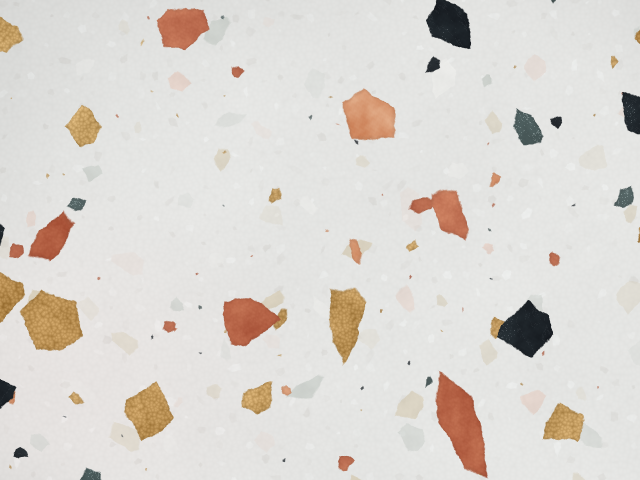
This texture is drawn by a WebGL 2 fragment shader. Its source:

```glsl
#version 300 es
precision highp float;
// Terrazzo: ochre, terracotta and slate chips scattered in a pale cement matrix.
uniform vec2 u_resolution;
out vec4 fragColor;

vec3 hash3(vec2 c, float seed) {
  vec3 q = fract(c.xyx * vec3(0.1031, 0.1030, 0.0973) + seed * 0.137);
  q += dot(q, q.yxz + 33.33);
  return fract((q.xxy + q.yzz) * q.zyx);
}

vec2 rotate(vec2 p, float a) {
  return vec2(cos(a) * p.x - sin(a) * p.y, sin(a) * p.x + cos(a) * p.y);
}

// Layered sines, roughly -1 to 1
float waves(vec2 p) {
  float sum = 0.0, amp = 0.5;
  for (int i = 0; i < 5; i++) {
    sum += amp * sin(p.x + 1.7 * sin(p.y));
    p = rotate(p, 1.1) * 2.1 + 1.3;
    amp *= 0.6;
  }
  return sum;
}

// Cellular noise: distance to the nearest grain
float grains(vec2 p) {
  float nearest = 1.0;
  for (int i = 0; i < 9; i++) {
    vec2 id = floor(p) + vec2(i % 3, i / 3) - 1.0;
    nearest = min(nearest, distance(p, id + hash3(id, 5.0).xy));
  }
  return nearest;
}

// Nearest broken polygon: signed distance, kind, tone, strength.
// The radius range is given in cells.
vec4 chips(vec2 p, float cell, float share, vec2 radius, float seed) {
  vec2 g = p / cell + seed * 7.3;
  g += 0.022 * vec2(waves(g * 9.0), waves(g.yx * 9.0 + 4.0));
  vec4 best = vec4(1.0, 0.0, 0.0, 0.0);
  for (int i = 0; i < 9; i++) {
    vec2 id = floor(g) + vec2(i % 3, i / 3) - 1.0;
    vec3 place = hash3(id, seed);
    vec3 form = hash3(id, seed + 3.0);
    // Evenly spread sequences keep the shares steady
    float presence = fract(dot(id, vec2(0.618, 0.414)) + 0.5 * place.z + seed * 0.71);
    if (presence > share) continue;
    float kind = fract(dot(id, vec2(0.7549, 0.5698)) + seed * 0.37);

    vec2 q = rotate(g - id - mix(vec2(0.28), vec2(0.72), place.xy), form.x * 6.283);
    float stretch = 1.0 + 0.55 * form.y * form.y;
    q *= vec2(1.0 / stretch, stretch);
    float r = mix(radius.x, radius.y, form.z);
    float d = -1.0;
    for (int k = 0; k < 6; k++) {
      vec3 side = hash3(id + float(k) * 17.0, seed + 9.0);
      float a = (float(k) + 0.8 * side.x) * 1.0472;
      d = max(d, dot(q, vec2(cos(a), sin(a))) - r * (0.68 + 0.45 * side.y));
    }
    d *= cell / stretch;
    if (d < best.x) best = vec4(d, kind, place.z, form.x);
  }
  return best;
}

float cover(float d) {
  return smoothstep(0.0016, -0.0016, d);
}

// Mineral colour with its own grain and veins
vec3 stone(vec4 chip, vec2 p) {
  float cloud = waves(p * 32.0 + chip.z * 20.0);
  float grit = grains(p * 150.0);
  float rim = smoothstep(-0.006, 0.0, chip.x);
  vec3 c;
  if (chip.y < 0.38) {
    c = mix(vec3(0.70, 0.53, 0.29), vec3(0.81, 0.67, 0.44), chip.z);
    c += 0.06 * cloud + 0.16 * (0.45 - grit);
  } else if (chip.y < 0.50) {
    c = vec3(0.84, 0.59, 0.44) + vec3(0.04, 0.08, 0.09) * cloud;
  } else if (chip.y < 0.74) {
    c = mix(vec3(0.69, 0.36, 0.25), vec3(0.78, 0.48, 0.36), chip.z);
    c += vec3(0.05, 0.06, 0.05) * cloud + 0.03 * (0.4 - grit);
  } else {
    bool slate = chip.y > 0.91;
    c = slate ? vec3(0.28, 0.34, 0.34) : vec3(0.12, 0.145, 0.165);
    float vein = smoothstep(0.10, 0.0, abs(waves(rotate(p, chip.w * 6.0) * vec2(30.0, 75.0))));
    c += vein * (slate ? 0.12 : 0.035) + 0.04 * cloud * vec3(0.8, 1.0, 1.0);
    c += 0.16 * smoothstep(0.22, 0.05, grit) * step(0.35, cloud);
  }
  return c * (1.0 - 0.07 * rim);
}

void main() {
  vec2 p = gl_FragCoord.xy / u_resolution.y;
  vec2 uv = gl_FragCoord.xy / u_resolution;

  // Cement with uneven light and a faint warm tint at lower left
  vec3 color = vec3(0.895, 0.897, 0.889) + 0.008 * waves(p * 7.0);
  color -= 0.09 * smoothstep(0.45, 1.15, distance(uv, vec2(0.62, 0.38)));
  color += vec3(0.012, -0.004, -0.004) * smoothstep(0.5, 0.0, distance(uv, vec2(0.1, 0.2)));
  color += 0.018 * (0.45 - grains(p * 110.0));

  // Fine crushed flecks, lighter or darker than the cement
  vec4 fleck = chips(p, 0.032, 0.5, vec2(0.08, 0.32), 1.0);
  color += cover(fleck.x) * mix(-0.035, 0.03, fleck.y) * vec3(0.9, 1.0, 1.1);

  // Translucent beige, pink, grey and white chips
  vec4 pale = chips(p, 0.095, 0.42, vec2(0.10, 0.32), 2.0);
  vec3 tint = pale.y < 0.35 ? vec3(0.83, 0.79, 0.70) : pale.y < 0.55 ? vec3(0.89, 0.81, 0.77)
            : pale.y < 0.80 ? vec3(0.78, 0.80, 0.78) : vec3(0.93, 0.93, 0.92);
  tint += 0.02 * waves(p * 60.0);
  color = mix(color, tint, cover(pale.x) * mix(0.2, 0.85, pale.w * pale.w));

  // Coloured chips from specks to large pieces
  vec4 speck = chips(p, 0.055, 0.13, vec2(0.025, 0.075), 3.0);
  color = mix(color, stone(speck, p), 0.75 * cover(speck.x));
  vec4 small = chips(p, 0.14, 0.32, vec2(0.055, 0.15), 4.0);
  color = mix(color, stone(small, p), 0.95 * cover(small.x));
  vec4 large = chips(p, 0.2, 0.54, vec2(0.15, 0.36), 6.0);
  color = mix(color, stone(large, p), cover(large.x));

  fragColor = vec4(clamp(color, 0.0, 1.0), 1.0);
}
```
